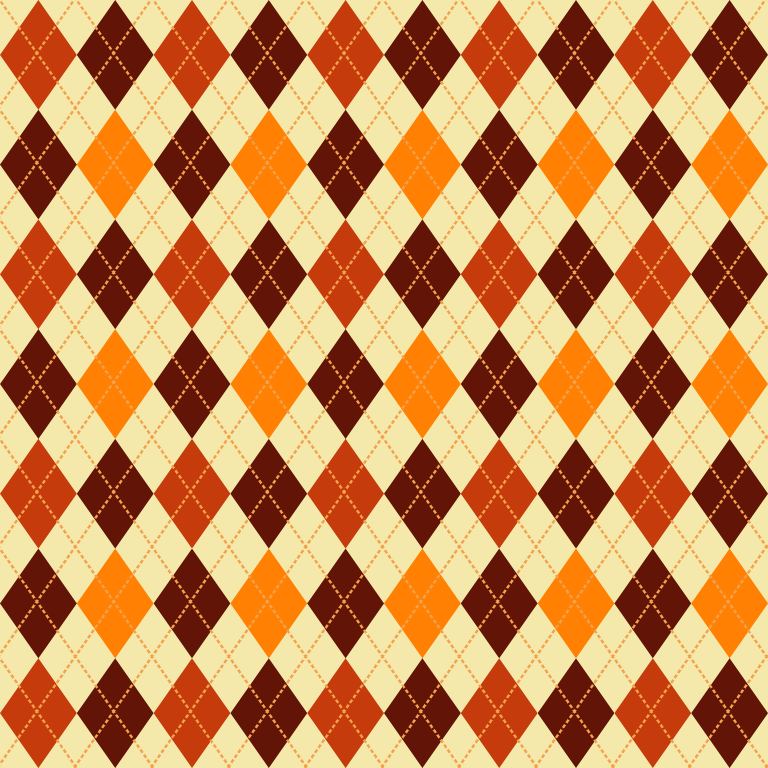
Write a WebGL 2 fragment shader that draws this pattern.

```glsl
#version 300 es
precision highp float;
// Argyle: a grid of touching diamonds in alternating warm colours on cream,
// overlaid with two mirrored families of dashed diagonal stitches.
// Diamonds and dashes are distance functions measured in canvas units.

uniform vec2 u_resolution;
out vec4 fragColor;

const vec2 GRID = vec2(10.0, 7.0);              // diamonds across and up
const vec2 STITCH_SHIFT = vec2(-0.0020, 0.0024); // stitches sit slightly off centre
const float DASHES_PER_CELL = 22.0;
const float DASH_FILL = 0.62;                    // drawn part of each dash period
const float STITCH_WIDTH = 0.0031;

const vec3 CREAM  = vec3(0.957, 0.914, 0.671);
const vec3 BROWN  = vec3(0.385, 0.082, 0.022);
const vec3 RUST   = vec3(0.775, 0.230, 0.045);
const vec3 ORANGE = vec3(1.000, 0.502, 0.008);
const vec3 STITCH = vec3(0.950, 0.630, 0.300);

// Antialiased coverage of a signed distance.
float coverage(float dist, float pixel) {
    return 1.0 - smoothstep(-0.6 * pixel, 0.6 * pixel, dist);
}

// Signed distance to the diamond that fills one grid cell.
float diamondDistance(vec2 cell) {
    vec2 p = abs(fract(cell) - 0.5);
    return (p.x + p.y - 0.5) / length(GRID);
}

// Checkerboard of brown, with rust and orange on alternate rows.
vec3 diamondColor(vec2 id) {
    float row = mod(id.y, 2.0);
    bool isBrown = mod(id.x + id.y, 2.0) > 0.5 || false;
    return isBrown ? BROWN : mix(RUST, ORANGE, row);
}

// Signed distance to dashes on the rising diagonals x - y = integer.
float dashDistance(vec2 cell) {
    vec2 diagonal = 1.0 / GRID;
    float cellLength = length(diagonal);
    float line = floor(cell.x - cell.y + 0.5);
    vec2 onLine = vec2(cell.x - line, cell.y);
    float across = abs(onLine.x - onLine.y) / length(GRID);

    // Dash phase repeats with the grid, with a dash centred on each crossing.
    float period = cellLength / DASHES_PER_CELL;
    float along = dot(onLine / GRID, diagonal) / cellLength;
    float dash = abs(fract(along / period + 0.5) - 0.5) * period;
    return max(across - 0.5 * STITCH_WIDTH, dash - 0.5 * DASH_FILL * period);
}

void main() {
    vec2 uv = gl_FragCoord.xy / u_resolution;
    float pixel = 1.0 / min(u_resolution.x, u_resolution.y);

    // Diamonds
    vec2 cell = uv * GRID;
    vec3 color = mix(CREAM, diamondColor(floor(cell)),
                     coverage(diamondDistance(cell), pixel));

    // Stitches, centred on the diamonds, then mirrored for the falling family
    vec2 stitchCell = (uv - STITCH_SHIFT) * GRID - 0.5;
    float stitches = min(dashDistance(stitchCell),
                         dashDistance(stitchCell * vec2(-1.0, 1.0)));
    color = mix(color, STITCH, coverage(stitches, pixel));

    fragColor = vec4(color, 1.0);
}
```
